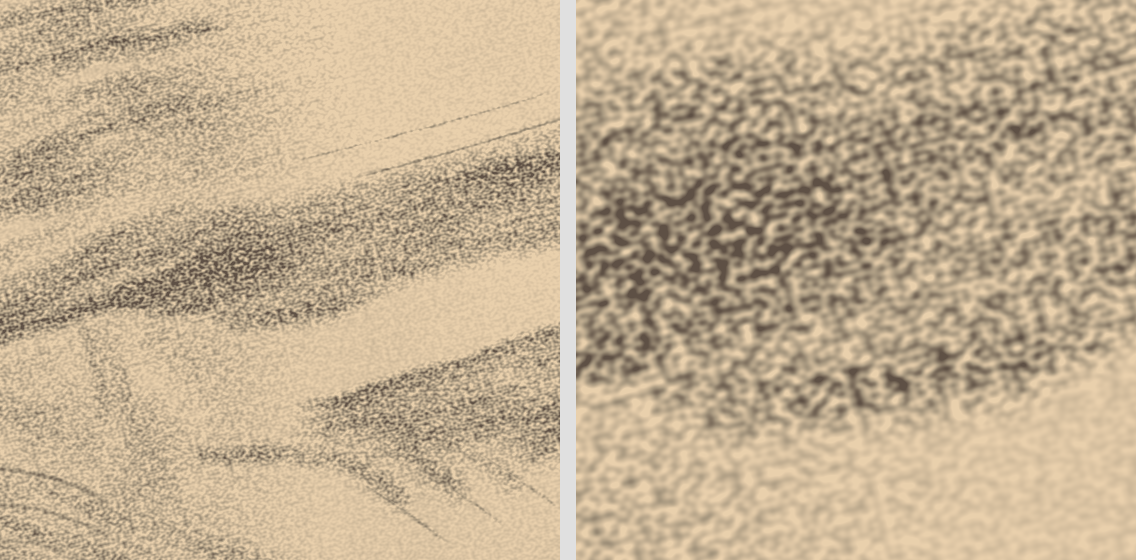
Left: the whole. Right: its middle third, enlarged.
This texture is drawn by a three.js fragment shader. Its source:

```glsl
// Draws grainy charcoal strokes and smudges swept across warm tan paper.
varying vec2 vUv;

const vec3 PAPER = vec3(0.915, 0.815, 0.675);
const vec3 GRAPHITE = vec3(0.65, 0.59, 0.495);
const vec3 CHARCOAL = vec3(0.37, 0.315, 0.27);

// Gradient noise, roughly -0.7 to 0.7
vec2 gradientAt(vec2 cell) {
  vec3 h = fract(cell.xyx * 0.1031);
  h += dot(h, h.yzx + 33.33);
  float angle = 6.2832 * fract((h.x + h.y) * h.z);
  return vec2(cos(angle), sin(angle));
}

float gradientNoise(vec2 p) {
  vec2 i = floor(p);
  vec2 f = p - i;
  vec2 w = f * f * f * (f * (f * 6.0 - 15.0) + 10.0);
  vec2 e = vec2(1.0, 0.0);
  float low = mix(dot(gradientAt(i), f), dot(gradientAt(i + e), f - e), w.x);
  float high = mix(dot(gradientAt(i + e.yx), f - e.yx), dot(gradientAt(i + 1.0), f - 1.0), w.x);
  return mix(low, high, w.y);
}

float fbm(vec2 p) {
  float sum = 0.0;
  float gain = 1.0;
  for (int i = 0; i < 4; i++) {
    sum += gain * gradientNoise(p);
    p = mat2(1.6, 1.2, -1.2, 1.6) * p + 17.3;
    gain *= 0.55;
  }
  return sum;
}

float bump(float x, float center, float width) {
  float t = (x - center) / width;
  return exp(-t * t);
}

float below(float edge, float softness, float x) {
  return 1.0 - smoothstep(edge - softness, edge + softness, x);
}

// Long streaks lying along x, with a finer set laid over them
float streaks(float x, float across, float frequency) {
  float broad = gradientNoise(vec2(x * 3.3 + 0.4, across * frequency));
  float narrow = gradientNoise(vec2(x * 7.0 + 5.2, across * frequency * 2.7 + 8.0));
  return broad + 0.7 * narrow;
}

// Soft stroke from a to b, bowed sideways and faded at its ends
float stroke(vec2 p, vec2 a, vec2 b, float bow, float width) {
  vec2 axis = b - a;
  float span = length(axis);
  vec2 dir = axis / span;
  float t = dot(p - a, dir) / span;
  float across = dot(p - a, vec2(-dir.y, dir.x)) - bow * 4.0 * t * (1.0 - t);
  return bump(across, 0.0, width) * smoothstep(0.0, 0.12, t) * below(0.9, 0.1, t);
}

// Three parallel strokes, each shifted by step and fainter than the last
float hatch(vec2 p, vec2 a, vec2 b, vec2 step, float bow, float width) {
  float ink = 0.0;
  for (int i = 0; i < 3; i++) {
    vec2 shift = float(i) * step;
    ink = max(ink, stroke(p, a + shift, b + shift, bow, width) * (1.0 - 0.15 * float(i)));
  }
  return ink;
}

// Broad band sweeping up to the right, streaked along its length
float sweepingBand(vec2 p, float lower, float upper) {
  float s = (p.y - lower) / (upper - lower);
  float mask = smoothstep(-0.06, 0.14, s) * below(0.88, 0.16, s);
  float across = p.y - 0.27 * p.x - 0.02 * bump(p.x, 0.35, 0.25);
  float core = hatch(p, vec2(-0.1, 0.365), vec2(0.64, 0.56), vec2(0.23, 0.085), 0.018, 0.026);
  return mask * (0.53 + 0.6 * streaks(p.x, across, 20.0) + 0.36 * core);
}

// Slanted shading that thins out toward the upper right
float slantedShade(vec2 p, float upper, float cloud) {
  float across = p.y - 0.34 * p.x + 0.15 * p.x * p.x;
  float mask = below(0.46, 0.17, p.x + 0.3 * (p.y - 0.75) + 0.12 * cloud);
  mask *= smoothstep(-0.03, 0.11, p.y - upper);
  return mask * (0.32 + 0.55 * streaks(p.x, across, 19.0) + 0.15 * cloud);
}

// Wedge opening to the right, with a crisp top edge
float wedge(vec2 p, float cloud) {
  float top = 0.275 + 0.3 * (p.x - 0.53);
  float mask = below(top, 0.012, p.y) * smoothstep(0.5, 0.62, p.x);
  mask *= smoothstep(0.13, 0.27, p.y + 0.06 * cloud);
  return mask * (0.56 + 0.6 * streaks(p.x, p.y - 0.24 * p.x, 22.0) + 0.15 * cloud);
}

void main() {
  // Ragged hand-drawn coordinates
  float cloud = fbm(vUv * 6.0 + 4.0);
  vec2 p = vUv + 0.01 * vec2(fbm(vUv * 9.0), fbm(vUv * 9.0 + 31.0));
  vec2 fine = mix(vUv, p, 0.2);
  float upper = 0.5 + 0.29 * p.x + 0.06 * bump(p.x, 0.28, 0.2);
  float lower = 0.37 + 0.19 * p.x - 0.06 * bump(p.x, 0.52, 0.19) + 0.03 * bump(p.x, 0.2, 0.12);

  // Shaded areas
  float density = max(sweepingBand(p, lower, upper), slantedShade(p, upper, cloud));
  density = max(density, wedge(p, cloud));
  float corner = below(0.165 - 0.33 * p.x, 0.04, p.y);
  density = max(density, corner * (0.33 + 0.5 * streaks(p.x, p.y + 0.4 * p.x, 20.0)));
  float smudge = below(0.42, 0.15, p.x + 0.1 * cloud) * below(lower, 0.04, p.y);
  density = max(density, smudge * (0.16 + 0.38 * cloud));

  // Broad strokes, then thin lines
  float broad = hatch(p, vec2(-0.05, 0.86), vec2(0.44, 0.96), vec2(-0.03, 0.075), 0.008, 0.015);
  broad = max(broad, hatch(p, vec2(0.15, 0.43), vec2(0.18, 0.22), vec2(0.055, -0.07), 0.01, 0.016) * 0.6);
  broad = max(broad, hatch(p, vec2(0.55, 0.2), vec2(0.74, 0.09), vec2(0.1, 0.015), 0.012, 0.018) * 0.8);
  broad = max(broad, stroke(p, vec2(0.33, 0.18), vec2(0.66, 0.17), 0.015, 0.017) * 0.85);
  float thin = hatch(fine, vec2(-0.05, 0.165), vec2(0.22, 0.085), vec2(0.01, -0.065), 0.022, 0.005);
  thin = max(thin, stroke(fine, vec2(0.63, 0.682), vec2(1.1, 0.82), -0.005, 0.0026));
  thin = max(thin, stroke(fine, vec2(0.52, 0.71), vec2(1.0, 0.84), -0.003, 0.002) * 0.6);
  thin = max(thin, hatch(fine, vec2(0.64, 0.14), vec2(0.8, 0.03), vec2(0.1, 0.03), 0.003, 0.0028) * 0.75);
  density = max(density, broad * (0.66 + 0.35 * cloud));
  density = clamp(max(density, thin * 0.8), 0.0, 1.0);

  // Paper tooth breaks the charcoal into flecks slightly longer than tall
  vec2 tooth = vec2(vUv.x + 0.25 * vUv.y, vUv.y - 0.25 * vUv.x);
  float grain = 1.7 * gradientNoise(tooth * vec2(142.0, 182.0));
  grain += 0.9 * gradientNoise(tooth * vec2(70.0, 92.0) + 9.0);
  float bare = smoothstep(0.1, 0.5, p.x + p.y - 0.95);
  float tone = mix(0.1, 0.04, bare) + 0.04 * cloud + 0.6 * density;
  float bite = (0.11 + 0.5 * sqrt(density)) * (1.0 - 0.5 * thin);
  tone = clamp(tone + grain * bite, 0.0, 1.0);

  vec3 color = mix(PAPER, GRAPHITE, min(tone * 2.0, 1.0));
  color = mix(color, CHARCOAL, max(tone * 2.0 - 1.0, 0.0));
  gl_FragColor = vec4(color, 1.0);
}
```
